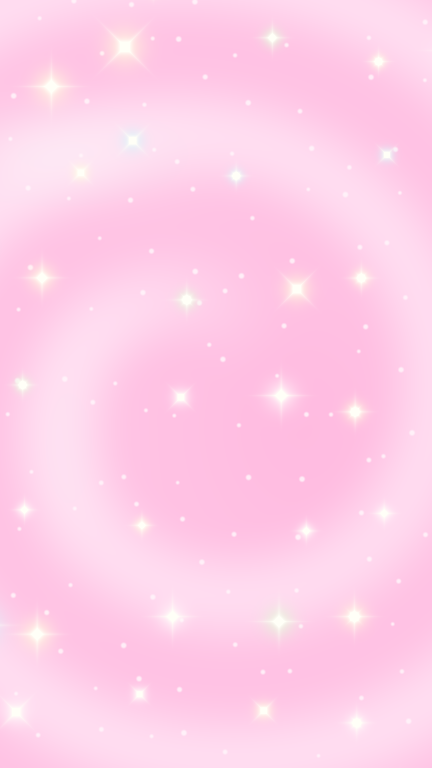
Give the GLSL for this background, as a WebGL 1 fragment shader.

```glsl
precision highp float;
// A soft pink spiral filled with sparkles and small round dots.
// One Archimedean arm sets the light and dark bands; the stars come from
// jittered grids with hashed size, tint and ray direction.

uniform vec2 u_resolution;

#define CENTER vec2(0.479, 0.838)
#define ARM_START 0.245
#define ARM_PITCH 0.382
#define STAR_CELL 0.25
#define DOT_CELL 0.125
#define DOT_RADIUS 0.0055
#define RAY_WIDTH 0.0045
#define DEEP_PINK vec3(1.0, 0.735, 0.88)
#define PALE_PINK vec3(1.0, 0.87, 0.945)
#define MILK vec3(0.99, 0.93, 0.965)

const float TAU = 6.28319;

float hash(vec2 p) {
    return fract(sin(dot(p, vec2(127.1, 311.7))) * 43758.5);
}

vec2 hash2(vec2 p) {
    return vec2(hash(p), hash(p + 37.3));
}

float blob(vec2 p, vec2 center, vec2 size) {
    vec2 d = (p - center) / size;
    return exp(-dot(d, d));
}

// Brightness of the spiral arm, fading in at its inner tip.
float spiralArm(vec2 p) {
    vec2 d = p - CENTER;
    float turn = fract(atan(d.y, d.x) / TAU - 0.25);
    float phase = (length(d) - ARM_START) / ARM_PITCH - turn;
    float ring = floor(phase + 0.5);
    float band = 0.5 + 0.5 * cos(TAU * (phase - ring));
    return pow(band, 1.25) * smoothstep(-0.18, 0.18, ring + turn);
}

vec3 background(vec2 p) {
    float core = blob(p, vec2(0.70, 0.79), vec2(0.24, 0.30));
    float light = 0.2 + 0.75 * spiralArm(p) - 0.2 * core;
    vec3 color = mix(DEEP_PINK, PALE_PINK, clamp(light, 0.0, 1.0));
    float milk = blob(p, vec2(0.13, 1.42), vec2(0.28, 0.11))
               + 0.4 * blob(p, vec2(0.16, 0.74), vec2(0.10, 0.24));
    return mix(color, MILK, 0.65 * milk);
}

// A pair of crossed rays that taper toward their ends.
float crossRays(vec2 d, float reach) {
    vec2 a = abs(d);
    vec2 taper = max(1.0 - a / reach, 0.0);
    vec2 thin = exp(-a.yx / (RAY_WIDTH * (0.25 + taper)));
    return dot(taper * taper, thin);
}

vec3 starTint(float pick) {
    vec3 cream = vec3(1.0, 0.98, 0.86);
    vec3 mint = vec3(0.88, 0.98, 0.84);
    vec3 aqua = vec3(0.82, 0.95, 0.98);
    vec3 tint = mix(vec3(1.0, 0.97, 0.98), cream, step(0.35, pick));
    tint = mix(tint, mint, step(0.74, pick));
    return mix(tint, aqua, step(0.87, pick));
}

vec3 addStar(vec3 color, vec2 d, vec2 id) {
    float size = mix(0.045, 0.125, pow(hash(id + 5.1), 1.6));
    float kind = hash(id + 9.7);
    vec2 diagonal = vec2(d.x + d.y, d.y - d.x) * 0.7071;
    float slanted = step(0.72, kind);
    float eightPoint = step(kind, 0.35);
    float rays = crossRays(mix(d, diagonal, slanted), size);
    rays += eightPoint * crossRays(diagonal, size * 0.45);
    float r = length(d);
    float halo = exp(-pow(r / (size * 0.38), 2.0));
    float heart = exp(-pow(r / (size * 0.12), 2.0));
    color = mix(color, starTint(hash(id + 2.4)), 0.65 * halo);
    return mix(color, vec3(1.0, 1.0, 0.97), clamp(rays + heart, 0.0, 1.0));
}

// Each pixel gathers the stars of its own and the neighboring cells.
vec3 addSparkles(vec3 color, vec2 p) {
    vec2 cell = floor(p / STAR_CELL);
    for (int y = -1; y <= 1; y++) {
        for (int x = -1; x <= 1; x++) {
            vec2 id = cell + vec2(float(x), float(y));
            vec2 spot = (id + 0.15 + 0.7 * hash2(id)) * STAR_CELL;
            color = addStar(color, p - spot, id);
        }
    }
    return color;
}

vec3 addDots(vec3 color, vec2 p) {
    vec2 id = floor(p / DOT_CELL);
    vec2 spot = (id + 0.1 + 0.8 * hash2(id + 71.0)) * DOT_CELL;
    float radius = DOT_RADIUS * mix(0.65, 1.15, hash(id + 13.0));
    float soft = 0.0015 + 0.7 / u_resolution.x;
    float dotMask = 1.0 - smoothstep(radius - soft, radius + soft, length(p - spot));
    return mix(color, vec3(1.0, 0.96, 0.98), 0.85 * dotMask);
}

void main() {
    vec2 p = gl_FragCoord.xy / u_resolution.x;
    vec3 color = background(p);
    color = addDots(color, p);
    color = addSparkles(color, p);
    gl_FragColor = vec4(color, 1.0);
}
```
